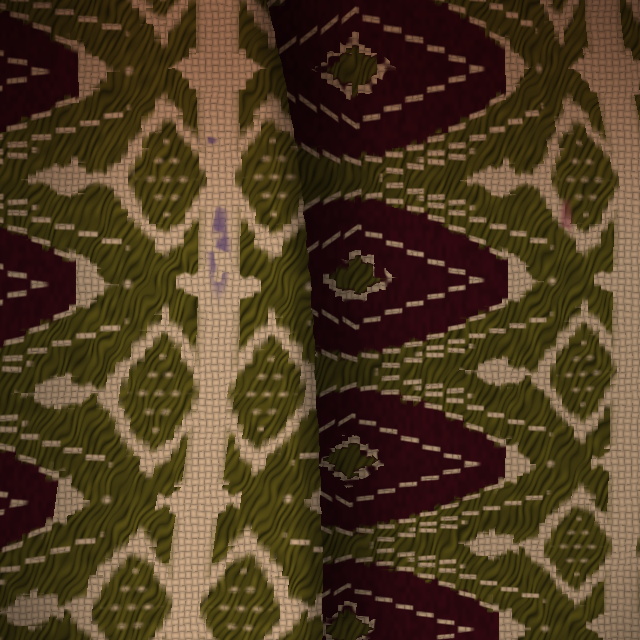
Write a WebGL 1 fragment shader that draws this pattern.

```glsl
precision highp float;
uniform vec2 u_resolution;

#define IVORY vec3(0.70, 0.58, 0.46)
#define GREEN vec3(0.29, 0.255, 0.07)
#define PURPLE vec3(0.19, 0.035, 0.06)
#define INK vec3(0.27, 0.19, 0.36)
#define LEFT_PERIOD 0.336
#define RIGHT_PERIOD 0.293
#define COLUMN 0.033
#define EDGE 0.016
#define STITCH_WIDTH 0.013
#define WEAVE 96.0
#define DIAMOND_X 0.25
#define EYE_X 1.47

float hash(vec2 p) {
  p = fract(p * vec2(0.1031, 0.1137));
  p += dot(p, p.yx + 33.33);
  return fract((p.x + p.y) * p.x * 17.0);
}

float noise(vec2 p) {
  vec2 i = floor(p), f = fract(p);
  f = f * f * (3.0 - 2.0 * f);
  return mix(mix(hash(i), hash(i + vec2(1, 0)), f.x),
             mix(hash(i + vec2(0, 1)), hash(i + 1.0), f.x), f.y);
}

float fill(float d) { return 1.0 - smoothstep(-EDGE, EDGE, d); }

float span(float x, float lo, float hi) {
  return smoothstep(lo - 0.02, lo + 0.02, x) * (1.0 - smoothstep(hi - 0.02, hi + 0.02, x));
}

// A row of short stepped stitches along x
float stitches(float d, float x) {
  float s = fract(x * 9.0);
  d += (s - 0.5) * 0.03;
  float dash = smoothstep(0.0, 0.12, s) * (1.0 - smoothstep(0.8, 0.95, s));
  return dash * (1.0 - smoothstep(STITCH_WIDTH * 0.5, STITCH_WIDTH * 1.5, abs(d)));
}

// x: distance from the plain band, y: position along it, both in periods.
// Returns weights of ivory (x) and purple (y); the rest is green.
vec2 motif(vec2 q) {
  float column = floor(q.x / COLUMN);
  float x = mix(q.x, (column + 0.5) * COLUMN, 0.75);
  float a = abs(fract(q.y + 0.5) - 0.5);
  float jag = (hash(vec2(column, floor(q.y * 14.0)) + 40.0) - 0.5) * 0.04;
  jag += (noise(q * 25.0 + 9.0) - 0.5) * 0.03;
  float row = a + jag, gap = 0.5 - a + jag;

  // Plain band with side teeth, spurs and pale tips
  float ivory = fill(x - 0.09 - max(0.0, 0.12 - row * 1.3));
  ivory = max(ivory, fill(gap - 0.09 * (1.0 - abs(x - 0.7) / 0.18)));
  ivory = max(ivory, fill(max(row - 0.8 * (x - 0.49), x - 0.7)));
  ivory = max(ivory, fill(length(vec2(q.x - 0.42, a)) - 0.018));

  // Small dotted diamond inside a pale halo
  float dx = abs(x - DIAMOND_X);
  ivory = max(ivory, fill((dx / 0.29 + gap / 0.38 - 1.0) * 0.2));
  float heart = fill((pow(dx / 0.18, 1.3) + pow(max(gap, 0.0) / 0.26, 1.3) - 1.0) * 0.12);
  vec2 g = vec2(q.x - DIAMOND_X, 0.5 - a) / vec2(0.075, 0.085);
  g.x += 0.5 * mod(floor(g.y + 0.5), 2.0);
  vec2 dot2 = (fract(g + 0.5) - 0.5) * vec2(0.075, 0.085);
  float dots = fill(length(dot2 * vec2(0.8, 1.2)) - 0.014);
  dots *= fill((dx / 0.13 + (0.5 - a) / 0.19 - 1.0) * 0.15);
  ivory = mix(ivory, dots * 0.85, heart);

  // Large pointed medallion
  float reach = 0.41 - 0.31 * pow(abs(x - EYE_X) / 0.8, 1.6);
  float purple = fill(max(row - reach, 0.66 - x));
  ivory *= 1.0 - purple;

  // Stitched outlines
  float rim = 0.42 - 0.31 * pow(abs(q.x - EYE_X) / 0.8, 1.6);
  float lines = stitches(a - rim, q.x) * span(q.x, 0.66, 2.2);
  lines = max(lines, stitches(a - 0.25 + 0.39 * abs(q.x - EYE_X), q.x) * span(q.x, 0.8, 2.1));
  lines = max(lines, stitches(a - 0.2 - 0.31 * (q.x - 0.49), q.x) * span(q.x, 0.42, 1.15));
  lines = max(lines, stitches(a - 0.36 - 0.22 * (q.x - 0.8), q.x) * span(q.x, 0.85, 1.35));
  ivory = max(ivory, lines);

  // Green eye with a broken ring
  float eye = abs(x - EYE_X) / 0.14 + row / 0.1;
  purple *= smoothstep(0.85, 1.15, eye);
  float ring = span(eye, 1.05, 1.5) * smoothstep(0.3, 0.5, noise(q * vec2(17.0, 24.0)));
  return vec2(max(ivory, ring), purple);
}

// Woven ground, slanted floss and soft dark floss
vec3 thread(vec2 mask, vec2 p) {
  vec2 w = p * WEAVE + 0.5 * noise(p * 30.0);
  float over = mod(floor(w.x) + floor(w.y), 2.0);
  vec2 bump = abs(sin(3.14159 * w));
  float weave = 0.68 + 0.38 * sqrt(mix(bump.x, bump.y, over)) * (0.65 + 0.35 * bump.x * bump.y);
  float strand = p.x * 85.0 + p.y * 42.0 + 1.6 * noise(p * vec2(45.0, 28.0));
  float floss = 0.55 + 0.42 * abs(sin(3.14159 * strand));
  floss += 0.35 * (noise(vec2(strand * 2.0, p.y * 55.0)) - 0.35);
  vec3 color = mix(GREEN * floss, PURPLE * (0.78 + 0.3 * noise(p * vec2(160.0, 90.0))), mask.y);
  return mix(color, IVORY * weave, mask.x);
}

float stain(vec2 p, vec2 center, vec2 size) {
  float d = length((p - center) / size);
  return (1.0 - smoothstep(0.4, 1.1, d)) * smoothstep(0.4, 0.65, noise(p * vec2(85.0, 60.0)));
}

void main() {
  vec2 p = gl_FragCoord.xy / u_resolution;
  p.y = 1.0 - p.y;
  vec2 bent = p + 0.01 * (vec2(noise(p * 7.0), noise(p * 7.0 + 20.0)) - 0.5);
  float fold = 0.51 - 0.095 * exp(-3.0 * p.y) + 0.004 * (noise(vec2(p.y * 60.0, 3.0)) - 0.5);

  // Left cloth leans at the bottom; right cloth tightens downwards
  float leftAxis = 0.343 - 0.055 * smoothstep(0.45, 1.05, p.y);
  vec2 leftQ = vec2(abs(bent.x - leftAxis), bent.y - 0.11) / LEFT_PERIOD;
  float sway = 0.045 * (1.0 - smoothstep(0.0, 0.33, p.y)) * smoothstep(0.75, 0.9, p.x);
  float rightAxis = 0.988 - sway - 0.015 * smoothstep(0.5, 1.0, p.y);
  float drop = bent.y - 0.11;
  vec2 rightQ = vec2(abs(rightAxis - bent.x) / RIGHT_PERIOD, drop * (2.85 + 0.684 * drop));

  float onRight = smoothstep(-0.0015, 0.0015, p.x - fold);
  vec3 color = thread(motif(mix(leftQ, rightQ, step(fold, p.x))), p);

  // Ink marks on the bare band
  float ink = stain(p, vec2(0.342, 0.385), vec2(0.02, 0.09));
  ink = max(ink, stain(p, vec2(0.325, 0.22), vec2(0.018, 0.008)));
  color = mix(color, INK, 0.65 * ink);
  color = mix(color, vec3(0.48, 0.2, 0.25), 0.5 * stain(p, vec2(0.885, 0.34), vec2(0.012, 0.04)));

  // Soft window light and the shadow in the fold
  float leftLight = mix(0.72, 1.05, smoothstep(0.0, 0.28, p.x));
  leftLight *= mix(0.6, 1.0, smoothstep(0.0, 0.05, fold - p.x));
  float rightLight = 0.9 * mix(0.5, 1.0, smoothstep(0.0, 0.16, p.x - fold));
  float light = mix(leftLight, rightLight, onRight) * mix(0.74, 1.04, smoothstep(0.0, 0.4, p.y));
  light *= 1.0 - 0.25 * smoothstep(0.55, 0.75, length(p - 0.5));
  vec3 warm = mix(vec3(1.04, 0.87, 0.8), vec3(1.0), smoothstep(0.0, 0.45, p.y));
  gl_FragColor = vec4(color * light * warm, 1.0);
}
```
